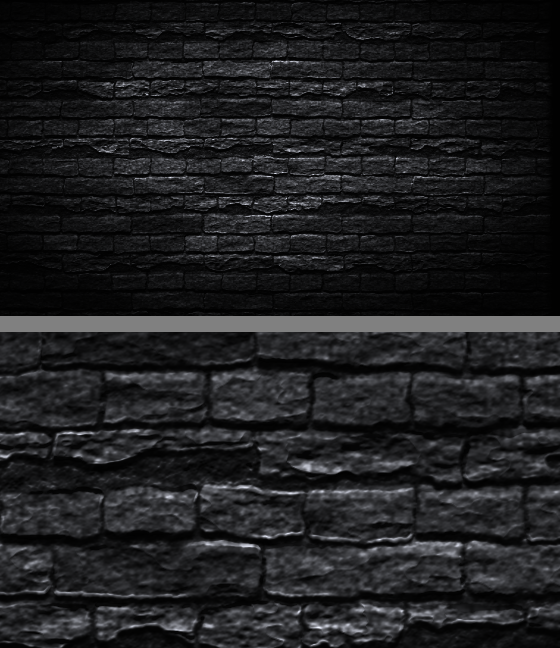
Top: the whole. Bottom: its middle third, enlarged.
This texture is drawn by a Shadertoy shader. Its source:

```glsl
// Black painted brick wall: courses of short bricks alternate with courses of long ones.
// A height field of worn rounded boxes and rough noise is lit from above by its slope,
// with shadows under the bricks and a vignette toward the borders.

float hash(vec2 p) {
    return fract(sin(dot(p, vec2(127.1, 311.7))) * 43758.5453);
}

float noise(vec2 p) {
    vec2 i = floor(p), f = fract(p);
    f = f * f * (3.0 - 2.0 * f);
    return mix(mix(hash(i), hash(i + vec2(1, 0)), f.x),
               mix(hash(i + vec2(0, 1)), hash(i + vec2(1, 1)), f.x), f.y);
}

float fbm(vec2 p) {
    float sum = 0.0, amp = 0.5;
    for (int i = 0; i < 4; i++) {
        sum += amp * noise(p);
        p = mat2(1.6, 1.2, -1.2, 1.6) * p + 7.3;
        amp *= 0.5;
    }
    return sum;
}

float roundBox(vec2 p, vec2 halfSize, float radius) {
    vec2 q = abs(p) - halfSize + radius;
    return length(max(q, 0.0)) + min(max(q.x, q.y), 0.0) - radius;
}

// Returns height, face coverage and brick tone
vec3 wall(vec2 p) {
    // Ragged outlines and slightly wavy courses
    vec2 q = p + 0.012 * (vec2(fbm(p * 40.0), fbm(p * 40.0 + 31.0)) - 0.47);
    q.y += 0.008 * (noise(p * vec2(5.0, 9.0)) - 0.5);

    // Courses counted from the top; odd ones hold long bricks
    const float courseHeight = 0.061;
    float course = (0.991 - q.y) / courseHeight;
    float row = floor(course);
    float isLong = mod(row, 2.0);
    float pitch = mix(0.111, 0.2215, isLong);
    q.x += 0.018 * (noise(vec2(p.x * 6.0, row * 7.3)) - 0.5);
    float column = (q.x - mix(0.139, 0.197, isLong)) / pitch;
    vec2 id = vec2(floor(column), row);
    vec2 local = vec2((fract(column) - 0.5) * pitch, (0.5 - fract(course)) * courseHeight);

    // Every third course is broken away along its underside
    float broken = 1.0 - step(0.5, abs(mod(row, 3.0) - 1.0));
    float chipped = broken * 0.03 * smoothstep(0.25, 0.75, fbm(p * vec2(13.0, 20.0) + 5.0));
    chipped += 0.005 * hash(id + 3.0);
    float gap = 0.0005 + 0.003 * noise(p * 14.0);
    vec2 halfSize = vec2(pitch * 0.5 - gap * 0.5, courseHeight * 0.5 - gap - chipped * 0.5);
    float d = roundBox(local - vec2(0.0, chipped * 0.5), halfSize, 0.008);
    float face = 1.0 - smoothstep(-0.0045, 0.0012, d);

    // Relief: brick body, tilt, chiselled ridges, grain and crumbly mortar
    float ridge = abs(fbm(p * vec2(15.0, 30.0) + id * 3.7) - 0.47);
    float tilt = dot(local, vec2(0.25, 0.7) * (vec2(hash(id + 11.0), hash(id + 23.0)) - 0.5));
    float height = face * (0.005 + 0.5 * tilt - 0.02 * ridge * (1.0 + broken));
    height += mix(0.013, 0.006, face) * fbm(p * vec2(46.0, 62.0));
    return vec3(height, face, 0.75 + 0.5 * hash(id));
}

void mainImage(out vec4 fragColor, in vec2 fragCoord) {
    vec2 p = fragCoord / iResolution.y;
    vec2 uv = fragCoord / iResolution.xy;

    // Slope toward the light, which hangs above and a little to the left
    const float e = 0.0011;
    vec3 here = wall(p);
    float slopeY = (wall(p - vec2(0, e)).x - wall(p + vec2(0, e)).x) / (2.0 * e);
    float slopeX = (wall(p + vec2(e, 0)).x - wall(p - vec2(e, 0)).x) / (2.0 * e);
    float slope = slopeY + 0.25 * slopeX;

    // Matte paint in broad light and dark patches
    float patches = smoothstep(0.25, 0.7, fbm(p * vec2(4.0, 9.0) + 17.0));
    float light = mix(0.05, 0.13 * here.z, here.y) * (0.75 + 0.45 * patches);
    light *= clamp(1.0 + 1.2 * slope, 0.1, 2.6);

    // Dusty ledges on top of the bricks, shadows below them
    float below = wall(p - vec2(0, 0.006)).y;
    float above = wall(p + vec2(0, 0.008)).y;
    float ledge = max(below - above, 0.0);
    light += 0.11 * ledge * smoothstep(0.3, 0.65, fbm(p * vec2(12.0, 30.0) + 3.0));
    light += (0.05 + 0.17 * patches) * smoothstep(0.2, 1.5, slope);
    light *= 1.0 - 0.8 * max(above - here.y, 0.0);
    light *= 0.55 + 0.9 * noise(p * 215.0);

    // Broad vignette and the unlit strip at the right border
    vec2 fromCentre = abs(uv - vec2(0.49, 0.54)) * vec2(1.9, 1.85);
    float vignette = mix(1.35, 0.1, smoothstep(0.2, 1.2, length(fromCentre)));
    vignette *= 1.0 - smoothstep(0.972, 0.99, uv.x);

    vec3 color = 0.004 + light * vignette * vec3(0.97, 0.985, 1.045);
    fragColor = vec4(color, 1.0);
}
```
